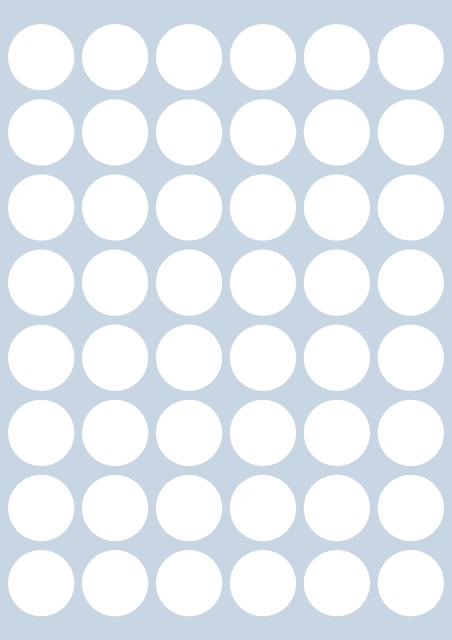
Give the GLSL for this pattern, as a Shadertoy shader.

```glsl
// Draws a centred grid of plain white discs on a pale blue-grey ground.

// Lengths are fractions of the canvas height.
const vec2 GRID_COUNT = vec2(6.0, 8.0);
const vec2 GRID_PITCH = vec2(0.1155, 0.1174);
const vec2 GRID_CENTRE = vec2(0.0, -0.0003);
const float DISC_RADIUS = 0.0517;
const vec3 GROUND_COLOUR = vec3(0.784, 0.839, 0.890);
const vec3 DISC_COLOUR = vec3(1.0);

// Signed distance to the nearest disc of the finite grid.
float discGridDistance(vec2 p) {
    vec2 lastCell = GRID_COUNT - 1.0;
    vec2 cell = clamp(floor(p / GRID_PITCH + 0.5 * GRID_COUNT), vec2(0.0), lastCell);
    vec2 discCentre = (cell - 0.5 * lastCell) * GRID_PITCH;
    return length(p - discCentre) - DISC_RADIUS;
}

void mainImage(out vec4 fragColor, in vec2 fragCoord) {
    vec2 p = (fragCoord - 0.5 * iResolution.xy) / iResolution.y - GRID_CENTRE;

    // One-pixel edge smoothing
    float pixelSize = 1.0 / iResolution.y;
    float coverage = clamp(0.5 - discGridDistance(p) / pixelSize, 0.0, 1.0);

    fragColor = vec4(mix(GROUND_COLOUR, DISC_COLOUR, coverage), 1.0);
}
```
